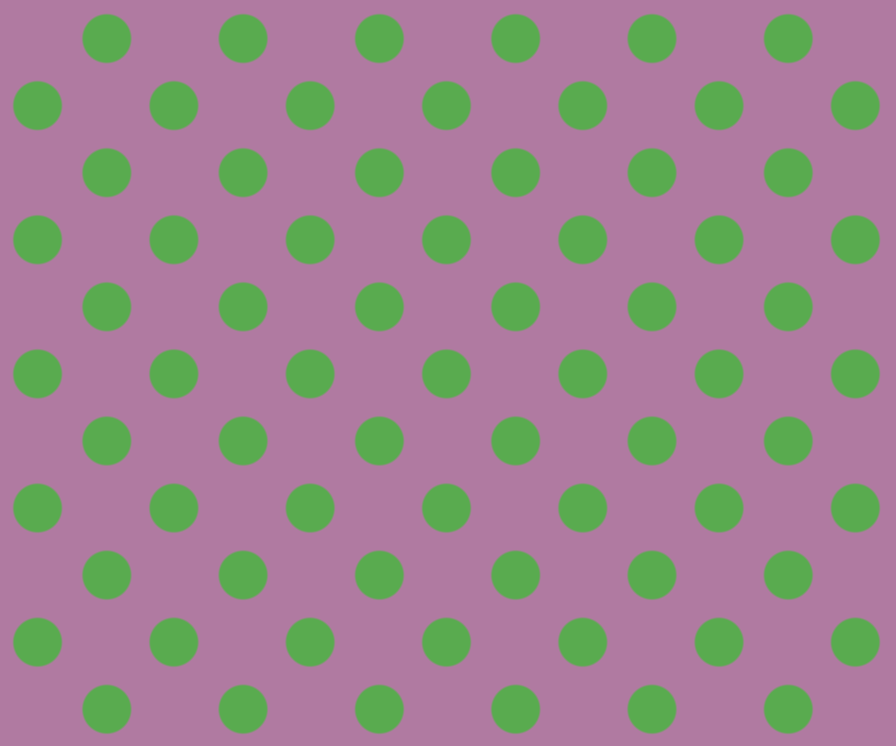
Reproduce this pattern procedurally as a WebGL 2 fragment shader.

```glsl
#version 300 es
precision highp float;
// Green polka dots on a mauve ground, in eleven staggered rows.
// Each pixel finds its nearest row and column, then measures the
// distance to that dot's centre; lengths are in canvas heights.

uniform vec2 u_resolution;
out vec4 fragColor;

// Signed distance to the nearest dot; alternate rows are shifted sideways.
float dotDistance(vec2 p) {
    vec2 pitch = vec2(0.1827, 0.0899);
    float row = floor((p.y - 0.0493) / pitch.y + 0.5);
    float firstX = mix(0.1432, 0.0504, mod(row, 2.0));
    float column = floor((p.x - firstX) / pitch.x + 0.5);
    vec2 centre = vec2(firstX, 0.0493) + vec2(column, row) * pitch;
    return length(p - centre) - 0.0326;
}

void main() {
    vec2 p = gl_FragCoord.xy / u_resolution.y;
    vec3 mauve = vec3(0.69, 0.48, 0.63);
    vec3 green = vec3(0.35, 0.67, 0.31);

    // Slightly soft rim, never narrower than a pixel
    float softness = max(0.0019, 0.75 / u_resolution.y);
    float coverage = 1.0 - smoothstep(-softness, softness, dotDistance(p));
    fragColor = vec4(mix(mauve, green, coverage), 1.0);
}
```
